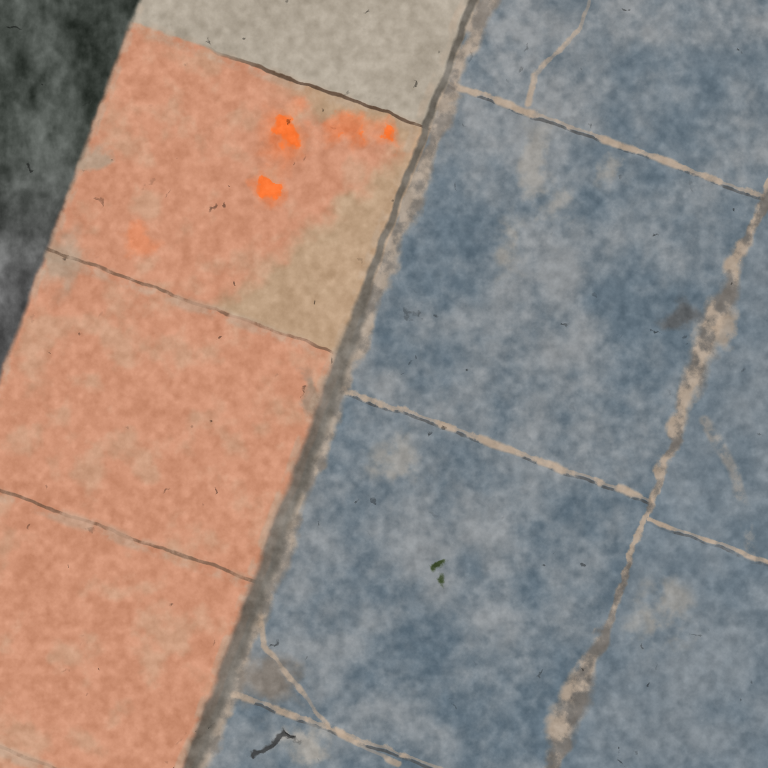
This texture is drawn by a WebGL 2 fragment shader. Its source:

```glsl
#version 300 es
precision highp float;
// Weathered paving: a slanted row of orange slabs beside blue-grey slabs, with worn grout.
uniform vec2 u_resolution;
out vec4 fragColor;

float hash(vec2 p) {
  vec3 q = fract(p.xyx * .1031);
  q += dot(q, q.yzx + 33.33);
  return fract((q.x + q.y) * q.z);
}

float noise(vec2 p) {
  vec2 i = floor(p), f = fract(p);
  f = f * f * (3. - 2. * f);
  return mix(mix(hash(i), hash(i + vec2(1, 0)), f.x),
    mix(hash(i + vec2(0, 1)), hash(i + 1.), f.x), f.y);
}

float fbm(vec2 p) {
  float sum = 0., amp = .5;
  for (int i = 0; i < 5; i++) {
    sum += amp * noise(p);
    p = mat2(1.6, 1.2, -1.2, 1.6) * p + 7.3;
    amp *= .5;
  }
  return sum;
}

// Distance to the segment from e.xy to e.zw
float seg(vec2 p, vec4 e) {
  vec2 d = e.zw - e.xy;
  return length(p - e.xy - d * clamp(dot(p - e.xy, d) / dot(d, d), 0., 1.));
}

// Soft line of half width w
float line(float d, float w) { return 1. - smoothstep(w * .5, w * 1.5, abs(d)); }

// Soft elliptical stain: centre in e.xy, radii in e.zw
float stain(vec2 p, vec4 e) { return 1. - smoothstep(.4, 1.3, length((p - e.xy) / e.zw)); }

// Distance to the nearest of evenly spaced joints
float joints(float t, float start, float gap) {
  return t - start - gap * floor((t - start) / gap + .5);
}

void main() {
  vec2 uv = gl_FragCoord.xy / u_resolution;
  float cloud = fbm(uv * 7.), mottle = fbm(uv * 26. + 11.), grain = fbm(uv * 95.);
  vec2 wobble = vec2(fbm(uv * 38. + 3.), fbm(uv * 38. + 47.)) - .48;
  vec2 p = uv + wobble * .008, q = uv + wobble * .05;
  float rag = smoothstep(-.17, .17, wobble.x + .5 * (grain - .48));

  // Slab coordinates: s runs across the columns, t along them
  float s = p.x - .371 * p.y, t = p.y + .36 * p.x;
  vec3 sand = vec3(.71, .63, .55);

  // Orange column with a worn corner and bright pigment
  vec3 warm = mix(vec3(.81, .575, .46), vec3(.76, .61, .5), smoothstep(.48, .75, mottle) * .6);
  float worn = smoothstep(-.015, .025, .66 * (q.x - .28) - .75 * (q.y - .6));
  worn = max(worn, smoothstep(.34, .42, q.x) * smoothstep(.985, 1.015, q.y + .36 * q.x));
  warm = mix(warm, vec3(.73, .625, .51), worn * smoothstep(.697, .702, t) * .9);
  float glow = stain(q, vec4(.37, .825, .035, .04)) + stain(q, vec4(.35, .757, .018, .025))
    + stain(q, vec4(.45, .83, .035, .022)) + stain(q, vec4(.505, .82, .022, .02))
    + .7 * stain(q, vec4(.176, .69, .025, .018));
  warm = mix(warm, vec3(.91, .52, .34), min(glow, 1.) * .7);
  warm = mix(warm, vec3(1, .42, .13), smoothstep(.6, .85, glow * (mottle + grain * .6)) * .7);
  warm = mix(warm, vec3(.62, .58, .52) + .12 * cloud, smoothstep(1.031, 1.036, t));
  float pale = stain(q, vec4(.08, .66, .03, .045)) + stain(q, vec4(.12, .8, .018, .02));
  warm = mix(warm, sand, min(pale, 1.) * .8);
  warm = mix(warm, vec3(.6, .52, .45), stain(q, vec4(.407, .485, .014, .028)) * .8);
  float joint = joints(t, .026, .336);
  warm = mix(warm, sand, line(joint + .004, .009) * .5 * rag);
  float depth = t > .9 ? smoothstep(.25, .36, p.x) : .65 - .5 * rag;
  warm = mix(warm, vec3(.42, .34, .28), line(joint, .0022) * depth);

  // Blue columns with pale smudges
  float haze = smoothstep(.3, .72, cloud * .5 + mottle * .4 + grain * .1) + .25 * (uv.y - .45);
  vec3 cool = mix(vec3(.39, .45, .495), vec3(.55, .565, .575), clamp(haze, 0., 1.));
  float right = smoothstep(.72, .724, s);
  cool = mix(cool, vec3(.46, .505, .54), right * .5);
  float smudge = stain(q, vec4(.72, .735, .035, .02)) + stain(q, vec4(.66, .68, .022, .045))
    + stain(q, vec4(.79, .78, .014, .03)) + stain(q, vec4(.51, .4, .035, .035))
    + stain(q, vec4(.7, .79, .018, .06)) + stain(q, vec4(.86, .2, .045, .05));
  cool = mix(cool, vec3(.63, .61, .58), min(smudge, 1.) * smoothstep(.35, .6, mottle) * .7);
  joint = mix(joints(t, .206, .448), t - .628, right);
  cool = mix(cool, vec3(.33), line(joint + .0045, .002) * (.75 - .6 * rag));
  cool = mix(cool, sand, line(joint, .0018 + .0035 * rag * (1. - .6 * right)) * (.5 + .4 * rag));

  // Cracks, broken corner and dark spots
  float crack = min(seg(p, vec4(.766, 1, .755, .961)), seg(p, vec4(.755, .961, .697, .902)));
  crack = min(crack, seg(p, vec4(.697, .902, .69, .865)));
  float corner = min(seg(p, vec4(.336, .22, .345, .16)), seg(p, vec4(.345, .16, .43, .05)));
  corner = min(corner, seg(p, vec4(.43, .05, .521, .004)));
  float arc = min(seg(p, vec4(.918, .453, .957, .388)), seg(p, vec4(.957, .388, .979, .284)));
  cool = mix(cool, vec3(.52, .48, .44), stain(q, vec4(.345, .115, .045, .04)) * .85);
  cool = mix(cool, sand, line(min(crack, corner), .002 + .002 * rag) * (.4 + .4 * rag));
  cool = mix(cool, sand, line(arc, .007) * .4 * rag);
  cool = mix(cool, vec3(.7, .67, .63), stain(q, vec4(.4, .028, .035, .022)) * .8);
  cool = mix(cool, vec3(.22), line(seg(q, vec4(.335, .012, .38, .036)), .006) * .8);
  cool = mix(cool, vec3(.35), stain(q, vec4(.888, .588, .027, .021)) * .8);
  cool = mix(cool, vec3(.25, .3, .19), stain(q, vec4(.583, .254, .007, .008)));

  // Right grout, swelling in two places
  float swell = exp(-pow(abs(uv.y - .56) / .12, 2.)) + exp(-pow(abs(uv.y - .08) / .085, 2.));
  vec3 mortar = mix(vec3(.48, .45, .42), sand, rag);
  cool = mix(cool, mortar, .85 * line(s - .721 + .008 * swell + wobble.x * .02, .004 + .013 * swell));
  cool = mix(cool, sand, stain(q, vec4(.946, .57, .016, .025)) * .7);

  // Main grout and shaded ground on the far left
  vec3 color = mix(warm, cool, smoothstep(.25, .254, s));
  float upper = smoothstep(.52, .68, uv.y);
  color = mix(color, mix(mortar, sand, .3), line(s - .261 + wobble.y * .03, .012) * .8);
  color = mix(color, vec3(.3, .28, .25) + .25 * mottle,
    line(s - mix(.25, .245, upper) + wobble.y * .01, mix(.0125, .005, upper)) * .9);
  color = mix(color, sand, line(s - .233, .005) * rag * .5);
  vec3 shade = mix(vec3(.38), vec3(.26, .28, .26), smoothstep(.6, .85, uv.y));
  shade += .4 * (fbm(uv * vec2(34, 18)) - .47);
  color = mix(shade, color, smoothstep(-.194, -.184, s));
  color = mix(color, sand, line(s + .184, .005) * .5 * rag);

  // Grain and scattered pits
  color += .16 * (grain - .48) + .06 * (mottle - .48);
  vec2 cell = floor(q * 40.), pit = vec2(hash(cell + 5.), hash(cell + 71.)) * .6 + .2;
  float spot = 1. - smoothstep(.02, .16, length(fract(q * 40.) - pit));
  color *= 1. - .4 * spot * smoothstep(.9, 1., hash(cell + 19.));
  fragColor = vec4(clamp(color, 0., 1.), 1);
}
```
